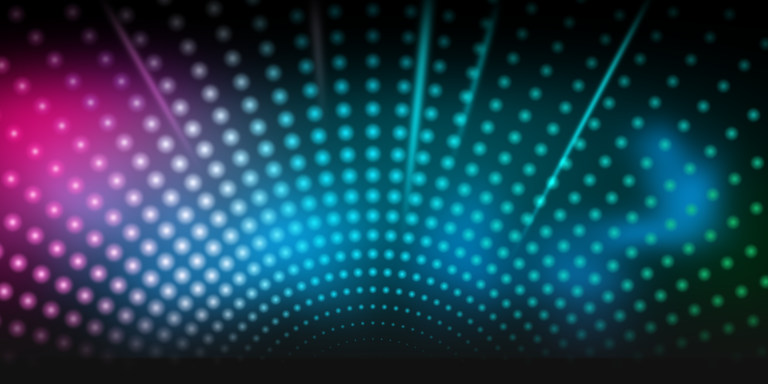
Reproduce this background procedurally as a WebGL 2 fragment shader.

```glsl
#version 300 es
precision highp float;

uniform vec2 u_resolution;
out vec4 fragColor;

vec2 hashGradient(vec2 cell) {
  vec2 q = vec2(dot(cell, vec2(127.1, 311.7)), dot(cell, vec2(269.5, 183.3)));
  return 2.0 * fract(sin(q) * 43758.5) - 1.0;
}

float gradientNoise(vec2 p) {
  vec2 i = floor(p), f = fract(p);
  vec2 u = f * f * f * (f * (f * 6.0 - 15.0) + 10.0);
  vec2 e = vec2(0.0, 1.0);
  float low = mix(dot(hashGradient(i), f), dot(hashGradient(i + e.yx), f - e.yx), u.x);
  float high = mix(dot(hashGradient(i + e), f - e), dot(hashGradient(i + 1.0), f - 1.0), u.x);
  return mix(low, high, u.y);
}

// Soft elliptical light
float glow(vec2 p, vec2 center, vec2 size) {
  vec2 d = (p - center) / size;
  return exp(-dot(d, d));
}

// Light ray from a to b, fading at both ends
float beam(vec2 p, vec2 a, vec2 b, float startWidth, float endWidth) {
  vec2 axis = b - a;
  float t = dot(p - a, axis) / dot(axis, axis);
  float d = length(p - a - axis * t) / mix(startWidth, endWidth, clamp(t, 0.0, 1.0));
  return exp(-d * d) * smoothstep(0.0, 0.35, t) * (1.0 - smoothstep(0.45, 1.0, t));
}

vec3 dotTint(vec2 p) {
  vec3 tint = mix(vec3(1.0, 0.38, 0.84), vec3(0.85, 0.9, 1.0), smoothstep(0.1, 0.5, p.x));
  tint = mix(tint, vec3(0.06, 0.87, 0.96), smoothstep(0.5, 0.85, p.x));
  tint = mix(tint, vec3(0.05, 0.79, 0.76), smoothstep(0.95, 1.4, p.x));
  tint = mix(tint, vec3(0.08, 0.76, 0.42), smoothstep(1.5, 1.95, p.x) * (1.0 - smoothstep(0.4, 0.75, p.y)));
  tint = mix(tint, vec3(0.93, 0.08, 0.55), glow(p, vec2(0.0, 0.68), vec2(0.2, 0.18)));
  return mix(tint, vec3(0.5, 0.12, 0.65), 0.8 * glow(p, vec2(0.27, 0.8), vec2(0.16, 0.13)));
}

vec3 backdrop(vec2 p) {
  vec2 warp = vec2(gradientNoise(p * 6.0), gradientNoise(p * 6.0 + 31.0));
  vec2 q = p + 0.05 * warp;

  // Broad stage colours
  vec3 color = vec3(0.0, 0.29, 0.33) * glow(p, vec2(1.02, 0.53), vec2(0.55, 0.34));
  color += vec3(0.0, 0.1, 0.11) * glow(p, vec2(1.55, 0.55), vec2(0.45, 0.35));
  color += vec3(0.0, 0.1, 0.015) * glow(p, vec2(1.95, 0.34), vec2(0.25, 0.25));
  color += vec3(0.64, 0.0, 0.31) * glow(p, vec2(0.1, 0.69), vec2(0.29, 0.21));
  color += vec3(0.3, 0.02, 0.2) * glow(p, vec2(0.0, 0.42), vec2(0.2, 0.25));
  color += vec3(0.15, 0.0, 0.19) * glow(p, vec2(0.34, 0.83), vec2(0.22, 0.14));
  color += vec3(0.27, 0.22, 0.33) * glow(p, vec2(0.47, 0.58), vec2(0.24, 0.2));

  // Drifting haze
  color += vec3(0.21, 0.25, 0.38) * glow(q, vec2(0.2, 0.47), vec2(0.17, 0.15));
  color += vec3(0.06, 0.27, 0.42) * glow(q, vec2(0.45, 0.31), vec2(0.24, 0.17));
  color += vec3(0.0, 0.33, 0.5) * glow(q, vec2(0.77, 0.35), vec2(0.2, 0.17));
  color += vec3(0.0, 0.22, 0.4) * glow(q, vec2(1.21, 0.33), vec2(0.13, 0.16));
  color += vec3(0.01, 0.22, 0.38) * glow(q, vec2(1.5, 0.29), vec2(0.13, 0.1));
  color += vec3(0.01, 0.24, 0.42) * glow(q, vec2(1.66, 0.4), vec2(0.12, 0.055));
  color += vec3(0.01, 0.33, 0.59) * glow(q, vec2(1.8, 0.49), vec2(0.095, 0.11));
  color += vec3(0.0, 0.2, 0.34) * glow(q, vec2(1.71, 0.61), vec2(0.07, 0.07));
  color += vec3(0.03, 0.1, 0.18) * glow(p, vec2(0.43, 0.13), vec2(0.15, 0.13));
  color += vec3(0.02, 0.1, 0.18) * glow(p, vec2(1.53, 0.14), vec2(0.13, 0.12));

  // Dark ceiling and floor
  color *= 1.0 - smoothstep(0.68, 0.99, p.y);
  color *= smoothstep(0.064, 0.072, p.y) * smoothstep(-0.05, 0.3, p.y);
  return color + vec3(0.067) * (1.0 - smoothstep(0.05, 0.35, p.y));
}

// Fan of lamps: even angles, rings widening outward
vec3 addLamps(vec3 color, vec2 p) {
  vec2 origin = vec2(0.971, -0.138), stretch = vec2(0.94, 1.0);
  float angleStep = 0.0838, ringStep = 0.0325;
  vec2 d = (p - origin) * stretch;
  float ring = max(round(log(1.0 + length(d)) / ringStep), 1.0);
  float angle = round(atan(d.x, d.y) / angleStep) * angleStep;
  float radius = exp(ring * ringStep) - 1.0;
  vec2 lamp = origin + radius * vec2(sin(angle), cos(angle)) / stretch;

  float size = mix(0.027, 0.02, smoothstep(0.4, 1.6, lamp.x)) * smoothstep(0.12, 0.68, radius);
  float dist = length(p - lamp) / size;
  float light = (1.0 - 0.85 * smoothstep(0.6, 0.97, lamp.y)) * smoothstep(0.04, 0.3, lamp.y);
  light *= 1.0 - 0.25 * smoothstep(1.2, 1.9, lamp.x);
  vec3 tint = dotTint(lamp);
  float halo = 1.0 - smoothstep(0.55, 1.1, dist);
  float core = exp(-dist * dist * 4.5);
  color = mix(color, tint, 0.36 * halo * light);
  vec3 hot = mix(tint, vec3(1.0), 0.55 * (1.0 - smoothstep(0.35, 0.85, lamp.x)) * exp(-dist * dist * 7.0));
  return mix(color, hot, core * light);
}

void main() {
  vec2 p = gl_FragCoord.xy / u_resolution.y;
  vec3 color = addLamps(backdrop(p), p);

  // Spotlight rays
  color += vec3(0.03, 0.5, 0.52) * beam(p, vec2(1.125, 1.08), vec2(1.045, 0.34), 0.017, 0.009);
  color += vec3(0.03, 0.55, 0.56) * beam(p, vec2(1.71, 1.04), vec2(1.31, 0.29), 0.009, 0.006);
  color += vec3(0.0, 0.27, 0.28) * beam(p, vec2(1.305, 1.02), vec2(1.16, 0.52), 0.012, 0.009);
  color += vec3(0.25, 0.15, 0.24) * beam(p, vec2(0.25, 1.03), vec2(0.54, 0.53), 0.012, 0.009);
  color += vec3(0.12, 0.12, 0.14) * beam(p, vec2(0.815, 1.04), vec2(0.845, 0.64), 0.016, 0.012);

  fragColor = vec4(clamp(color, 0.0, 1.0), 1.0);
}
```
